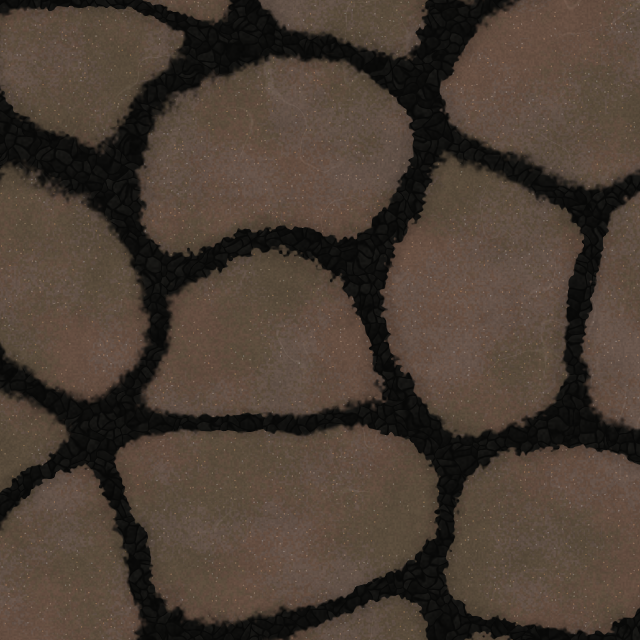
Write a Shadertoy shader that draws this texture.

```glsl
// Irregular brown flagstones with ragged edges, set in dark gravel joints.

const vec3 STONE_OLIVE = vec3(0.348, 0.295, 0.232);
const vec3 STONE_RUST  = vec3(0.380, 0.294, 0.244);
const vec3 STONE_PALE  = vec3(0.385, 0.322, 0.288);
const vec3 GRAVEL_DARK = vec3(0.032, 0.032, 0.029);
const vec3 GRAVEL_TOP  = vec3(0.088, 0.086, 0.078);
const vec3 SPECK_WARM  = vec3(0.16, 0.10, 0.04);
const vec3 SPECK_COOL  = vec3(0.10, 0.13, 0.15);

const float STONES       = 3.0;    // stones across the canvas
const float JITTER       = 0.78;   // irregularity of the layout
const float CORNER_SHARP = 14.0;   // higher means sharper stone corners
const float JOINT        = 0.0135; // half width of a joint
const float PEBBLES      = 62.0;   // gravel pieces across the canvas
const float SPECKS       = 170.0;  // speck cells across the canvas

float hash1(vec2 p) {
    vec3 q = fract(p.xyx * 0.1031);
    q += dot(q, q.yzx + 33.33);
    return fract((q.x + q.y) * q.z);
}

vec2 hash2(vec2 p) {
    return vec2(hash1(p + 17.0), hash1(p + 71.0));
}

float noise(vec2 p) {
    vec2 i = floor(p), f = fract(p);
    f = f * f * (3.0 - 2.0 * f);
    return mix(mix(hash1(i), hash1(i + vec2(1, 0)), f.x),
               mix(hash1(i + vec2(0, 1)), hash1(i + vec2(1, 1)), f.x), f.y);
}

float fbm(vec2 p) {
    float sum = 0.0, amp = 0.5;
    for (int i = 0; i < 4; i++) {
        sum += amp * noise(p);
        p = mat2(1.6, 1.2, -1.2, 1.6) * p + 9.0;
        amp *= 0.5;
    }
    return sum / 0.9375;
}

// Bend the layout so that stone outlines curve.
vec2 warp(vec2 uv) {
    vec2 broad = vec2(noise(uv * 4.5 + 3.0), noise(uv * 4.5 + 40.0)) - 0.5;
    vec2 small = vec2(noise(uv * 13.0 + 8.0), noise(uv * 13.0 + 60.0)) - 0.5;
    return uv + 0.085 * broad + 0.02 * small;
}

// Distance to the joint centre line, with rounded corners, in canvas units.
float jointDistance(vec2 uv) {
    vec2 p = uv * STONES + 20.0;
    vec2 cell = floor(p), nearest = vec2(0.0);
    float best = 1e5;
    for (int k = 0; k < 25; k++) {
        vec2 c = cell + vec2(k % 5 - 2, k / 5 - 2);
        vec2 r = c + 0.5 + JITTER * (hash2(c) - 0.5) - p;
        float d = dot(r, r);
        if (d < best) { best = d; nearest = r; }
    }
    float sum = 0.0;
    for (int k = 0; k < 25; k++) {
        vec2 c = cell + vec2(k % 5 - 2, k / 5 - 2);
        vec2 r = c + 0.5 + JITTER * (hash2(c) - 0.5) - p;
        vec2 across = r - nearest;
        if (dot(across, across) > 1e-4)
            sum += exp(-CORNER_SHARP * dot(0.5 * (r + nearest), normalize(across)));
    }
    return -log(max(sum, 1e-9)) / (CORNER_SHARP * STONES);
}

vec3 gravel(vec2 uv) {
    vec2 p = uv * PEBBLES + 1.2 * vec2(noise(uv * 45.0), noise(uv * 45.0 + 30.0));
    vec2 cell = floor(p), id = cell, toCentre = vec2(0.0);
    float f1 = 9.0, f2 = 9.0;
    for (int k = 0; k < 9; k++) {
        vec2 c = cell + vec2(k % 3 - 1, k / 3 - 1);
        vec2 r = c + hash2(c + 200.0) - p;
        float d = length(r);
        if (d < f1) { f2 = f1; f1 = d; id = c; toCentre = r; }
        else f2 = min(f2, d);
    }
    float body = smoothstep(0.03, 0.3, f2 - f1);
    float light = 0.25 + 0.65 * hash1(id + 5.0) + 0.35 * dot(toCentre, vec2(0.5, -0.8));
    vec3 col = mix(GRAVEL_DARK, GRAVEL_TOP, body * light);
    return col * (0.8 + 0.4 * noise(uv * 260.0));
}

vec3 stone(vec2 uv) {
    // Cloudy mottling and fine coloured grain
    float cloud = fbm(uv * 7.0 + 12.0);
    float grain = noise(uv * 390.0) - 0.5;
    float tint = noise(uv * 210.0 + 50.0) - 0.5;
    vec3 col = mix(STONE_OLIVE, STONE_RUST, smoothstep(0.3, 0.7, cloud + 0.35 * tint));
    float pale = fbm(uv * 11.0 + 90.0) + 0.5 * (noise(uv * 300.0 + 7.0) - 0.5);
    col = mix(col, STONE_PALE, 0.8 * smoothstep(0.5, 0.72, pale));
    col *= 1.0 + 0.13 * grain + 0.10 * (fbm(uv * 26.0) - 0.5) + 0.12 * (cloud - 0.5);

    // Sparse bright specks
    vec2 cell = floor(uv * SPECKS);
    vec2 off = fract(uv * SPECKS) - 0.3 - 0.4 * hash2(cell + 300.0);
    float speck = step(0.91, hash1(cell + 400.0)) * (1.0 - smoothstep(0.08, 0.32, length(off)));
    col += speck * mix(SPECK_WARM, SPECK_COOL, hash1(cell + 500.0));

    // Faint hairline scratches in a few patches
    float line = 1.0 - smoothstep(0.0, 0.025, abs(noise(uv * vec2(22.0, 15.0) + 2.0 * cloud) - 0.5));
    return col + 0.035 * line * smoothstep(0.6, 0.8, noise(uv * 9.0 + 25.0));
}

void mainImage(out vec4 fragColor, in vec2 fragCoord) {
    vec2 uv = fragCoord / iResolution.y;

    // Ragged outline with tufts of gravel creeping over the stone
    float d = jointDistance(warp(uv)) - JOINT;
    d += 0.010 * (noise(uv * 9.0 + 70.0) - 0.5);
    d += 0.010 * (noise(uv * 75.0) - 0.5) + 0.008 * (noise(uv * 180.0 + 4.0) - 0.5);

    // Some edges are crisp, others fade through soft dirt
    float soft = mix(0.0025, 0.009, smoothstep(0.3, 0.7, noise(uv * 8.0 + 33.0)));
    float cover = smoothstep(-0.5 * soft, soft, d);
    float dirt = mix(0.86, 1.0, smoothstep(0.0, 0.022, d));

    fragColor = vec4(mix(gravel(uv), stone(uv) * dirt, cover), 1.0);
}
```
